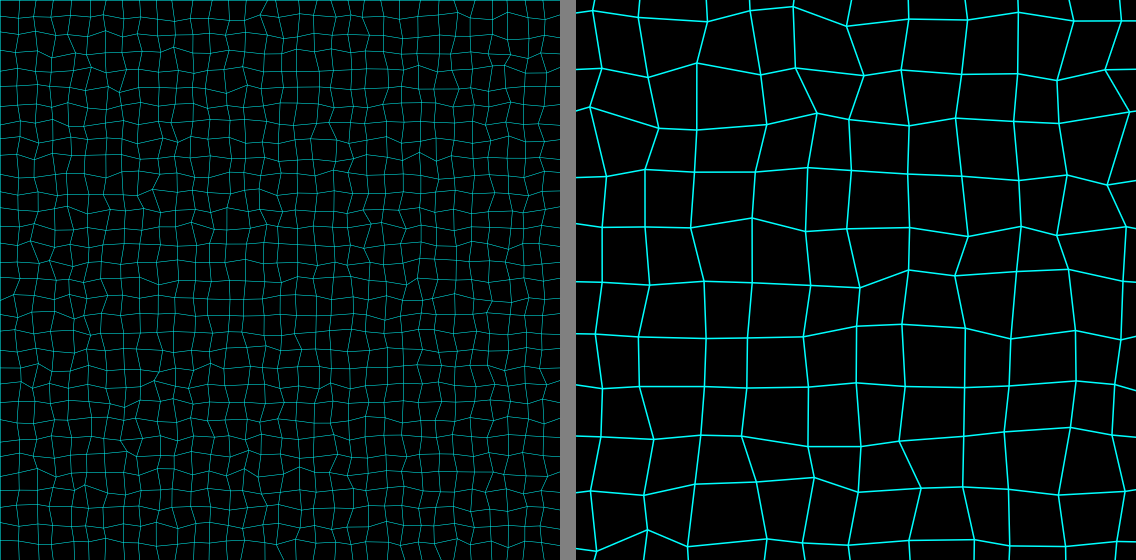
Left, the full canvas; right, a detail of the centre.
Give the GLSL for this pattern, as a WebGL 1 fragment shader.

```glsl
precision highp float;
// A square net of thin cyan threads on black, its knots nudged at random.
// Each knot is a jittered lattice point, as in cellular noise; segments join
// it to its right and lower neighbours and are drawn by distance.

uniform vec2 u_resolution;

const float CELLS = 32.0;          // cells across and down
const float LINE_WIDTH = 0.0009;   // fraction of the canvas
const float JITTER = 0.24;         // cells; the largest shift is 1.5 times this
const vec3 LINE_COLOR = vec3(0.0, 1.0, 1.0);
const vec3 BACKGROUND = vec3(0.0);

vec2 hash2(vec2 p) {
  vec3 q = fract(p.xyx * vec3(0.1031, 0.1030, 0.0973));
  q += dot(q, q.yzx + 33.33);
  return fract((q.xx + q.yz) * q.zy);
}

// Sum of three uniform values: mostly small shifts, a few large ones.
vec2 bellNoise(vec2 id) {
  return hash2(id + 3.7) + hash2(id + 71.3) + hash2(id + 149.9) - 1.5;
}

// Position of a knot in cells; border knots only slide along the border.
vec2 knot(vec2 id) {
  vec2 inside = step(0.5, id) * step(id, vec2(CELLS - 0.5));
  return id + JITTER * bellNoise(id) * inside;
}

float segmentDistance(vec2 p, vec2 a, vec2 b) {
  vec2 ap = p - a;
  vec2 ab = b - a;
  float t = clamp(dot(ap, ab) / dot(ab, ab), 0.0, 1.0);
  return length(ap - ab * t);
}

// Share of a pixel covered by a line whose centre is at distance d.
float lineCoverage(float d, float pixel) {
  float halfWidth = 0.5 * LINE_WIDTH;
  float overlap = min(d + 0.5 * pixel, halfWidth) - max(d - 0.5 * pixel, -halfWidth);
  return clamp(overlap / pixel, 0.0, 1.0);
}

void main() {
  vec2 uv = gl_FragCoord.xy / u_resolution;
  float pixel = 1.0 / min(u_resolution.x, u_resolution.y);

  // Rows count from the top; the shift keeps the left and top lines in view.
  vec2 p = (vec2(uv.x, 1.0 - uv.y) - 0.5 * LINE_WIDTH) * CELLS;
  vec2 cell = floor(p);

  // Nearest row and column threads among the surrounding knots.
  float rowDistance = 10.0;
  float columnDistance = 10.0;
  for (int j = -1; j <= 1; j++) {
    for (int i = -1; i <= 1; i++) {
      vec2 id = cell + vec2(float(i), float(j));
      vec2 a = knot(id);
      rowDistance = min(rowDistance, segmentDistance(p, a, knot(id + vec2(1.0, 0.0))));
      columnDistance = min(columnDistance, segmentDistance(p, a, knot(id + vec2(0.0, 1.0))));
    }
  }

  // Both thread families together, brighter where they cross.
  float row = lineCoverage(rowDistance / CELLS, pixel);
  float column = lineCoverage(columnDistance / CELLS, pixel);
  float ink = 1.0 - (1.0 - row) * (1.0 - column);

  gl_FragColor = vec4(mix(BACKGROUND, LINE_COLOR, ink), 1.0);
}
```
